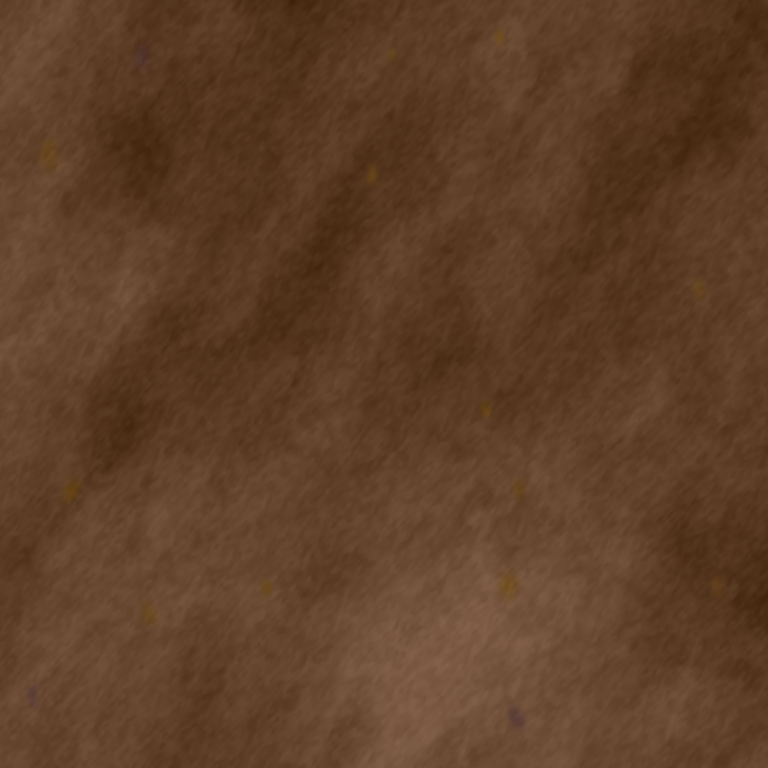
Reproduce this texture procedurally as a three.js fragment shader.

```glsl
// Worn brown suede with cloudy light patches, fine grain and faint ochre stains.
varying vec2 vUv;

vec2 hash2(vec2 p) {
  p = vec2(dot(p, vec2(127.1, 311.7)), dot(p, vec2(269.5, 183.3)));
  return fract(sin(p) * 43758.545);
}

// Smooth cellular noise: random tones blended around jittered cell points.
float softCells(vec2 p) {
  vec2 cell = floor(p), local = fract(p);
  float tone = 0.0, total = 0.0;
  for (int y = -1; y <= 1; y++) {
    for (int x = -1; x <= 1; x++) {
      vec2 offset = vec2(float(x), float(y));
      vec2 d = offset + 0.2 + 0.6 * hash2(cell + offset) - local;
      float near = max(0.0, 1.44 - dot(d, d));
      float weight = near * near * near * near;
      tone += weight * hash2(cell + offset + 57.0).x;
      total += weight;
    }
  }
  return tone / total;
}

// Layered cells, centred on zero.
float clouds(vec2 p) {
  float sum = 0.0, amp = 0.5;
  for (int i = 0; i < 5; i++) {
    sum += amp * (softCells(p) - 0.5);
    p = mat2(1.7, 1.2, -1.2, 1.7) * p + 13.7;
    amp *= 0.62;
  }
  return sum;
}

// Broad light: bright below and along the left edge, dark above.
float broadLight(vec2 p) {
  float arch = p.y + 0.9 * (p.x - 0.4) * (p.x - 0.4);
  float lower = 1.0 - smoothstep(0.1, 0.68, arch);
  float left = 1.0 - smoothstep(0.0, 0.3, p.x);
  float corner = smoothstep(0.5, 1.2, p.x * p.y + 0.2);
  return 0.12 + 0.58 * lower + 0.32 * left * (1.0 - 0.6 * lower) + 0.15 * corner;
}

// One soft stain in some grid cells: x is strength, y picks the hue.
vec2 stain(vec2 p) {
  vec2 cell = floor(p * 7.0);
  vec2 pick = hash2(cell + 31.0);
  vec2 d = fract(p * 7.0) - 0.3 - 0.4 * hash2(cell + 9.0);
  float radius = mix(0.08, 0.2, pick.y);
  float spot = 1.0 - smoothstep(0.0, radius, length(d * vec2(1.2, 0.8)));
  return vec2(spot * step(pick.x, 0.42), hash2(cell + 77.0).x);
}

void main() {
  // Patches lean up to the right and are bent by a slow warp.
  vec2 warp = vec2(clouds(vUv * 5.0 + 3.0), clouds(vUv * 5.0 + 41.0));
  vec2 leaning = mat2(0.95, -0.25, -0.3, 0.8) * vUv;
  float light = broadLight(vUv + 0.3 * warp);
  light += 1.9 * clouds(leaning * 4.5 + 0.35 * warp + 5.0);

  vec3 darkBrown = vec3(0.30, 0.18, 0.09);
  vec3 paleBrown = vec3(0.44, 0.31, 0.22);
  vec3 color = mix(darkBrown, paleBrown, clamp(light, -0.2, 1.3));

  // Ochre stains with a few violet ones among them.
  vec2 mark = stain(vUv + 0.04 * warp);
  vec3 ochre = vec3(0.43, 0.29, 0.04);
  vec3 violet = vec3(0.29, 0.18, 0.22);
  float ragged = 0.4 + 0.6 * softCells(vUv * 70.0);
  color = mix(color, mark.y > 0.2 ? ochre : violet, 0.7 * mark.x * ragged);

  // Fine nap of the surface.
  float grain = softCells(leaning * 190.0) + 0.7 * softCells(leaning * 90.0 + 8.0);
  color += 0.04 * (grain - 0.85);

  gl_FragColor = vec4(color, 1.0);
}
```
